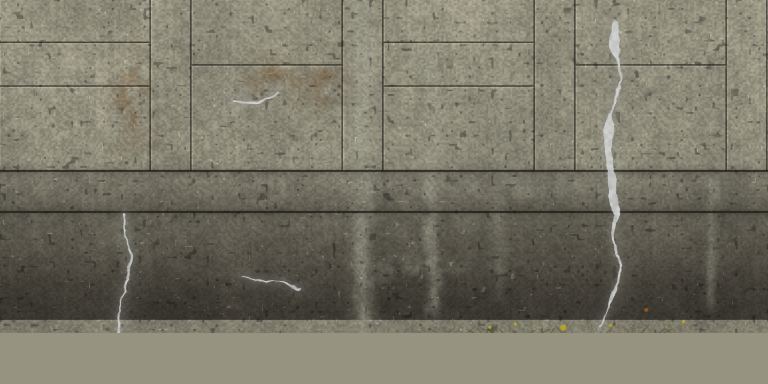
This texture is drawn by a Shadertoy shader. Its source:

```glsl
// Weathered concrete wall with panel joints, pale leaks, rust and white cracks above a plain ground band.

float hash(vec2 p) { return fract(sin(dot(p, vec2(127.1, 311.7))) * 43758.5453); }

float noise(vec2 p) {
    vec2 i = floor(p), f = fract(p);
    f = f * f * (3.0 - 2.0 * f);
    return mix(mix(hash(i), hash(i + vec2(1, 0)), f.x),
               mix(hash(i + vec2(0, 1)), hash(i + vec2(1, 1)), f.x), f.y);
}

float fbm(vec2 p) {
    float sum = 0.0, amp = 0.5;
    for (int i = 0; i < 5; i++) {
        sum += amp * noise(p);
        p = p * 2.03 + 17.3;
        amp *= 0.5;
    }
    return sum;
}

float stroke(float d, float halfWidth) {
    float aa = 0.7 / iResolution.y;
    return 1.0 - smoothstep(halfWidth - aa, halfWidth + aa, abs(d));
}

float segment(vec2 p, vec2 a, vec2 b) {
    vec2 ab = b - a;
    return length(p - a - ab * clamp(dot(p - a, ab) / dot(ab, ab), 0.0, 1.0));
}

float blot(vec2 p, vec2 centre, vec2 radius) {
    vec2 q = (p - centre) / radius;
    return exp(-dot(q, q)) * smoothstep(0.3, 0.65, fbm(p * 26.0));
}

// Vertical pale leak, ragged at its sides and faded at both ends
float leak(vec2 p, float x, float width, float low, float high) {
    float d = (p.x - x + 0.03 * (fbm(p * vec2(9, 16)) - 0.5)) / width;
    return exp(-d * d) * smoothstep(low, low + 0.05, p.y) * (1.0 - smoothstep(high - 0.05, high, p.y))
         * (0.45 + 0.9 * fbm(p * vec2(38, 22)));
}

// Joints repeat every half unit; panels alternate between one and two rows
float panelJoints(vec2 p) {
    float x = mod(p.x + 0.003, 0.5);
    float joint = max(stroke(x - 0.394, 0.0017), stroke(min(x, 0.5 - x), 0.0017));
    bool twoRows = mod(floor((p.x + 0.003) * 2.0), 2.0) < 0.5;
    float rows = twoRows ? min(abs(p.y - 0.89), abs(p.y - 0.776)) : abs(p.y - 0.831);
    return max(joint, stroke(rows, 0.0017) * step(x, 0.394)) * step(0.555, p.y);
}

// Nearest distance to the two long cracks and the two short ones
float crackDistance(vec2 p) {
    vec2 path[24] = vec2[24](
        vec2(1.599, .935), vec2(1.604, .87), vec2(1.615, .79), vec2(1.591, .70), vec2(1.581, .61),
        vec2(1.594, .52), vec2(1.607, .44), vec2(1.597, .375), vec2(1.620, .31), vec2(1.604, .245), vec2(1.563, .148),
        vec2(.326, .44), vec2(.323, .388), vec2(.339, .336), vec2(.338, .284), vec2(.318, .219), vec2(.310, .135),
        vec2(.612, .74), vec2(.672, .733), vec2(.724, .757),
        vec2(.63, .278), vec2(.69, .266), vec2(.735, .265), vec2(.78, .248));
    vec2 q = p + 0.018 * (vec2(fbm(p * 30.0), fbm(p * 30.0 + 50.0)) - 0.48);
    float d = 9.0;
    for (int i = 0; i < 23; i++)
        if (i != 10 && i != 16 && i != 19) d = min(d, segment(q, path[i], path[i + 1]));
    return d;
}

void mainImage(out vec4 fragColor, in vec2 fragCoord) {
    vec2 p = fragCoord / iResolution.y;
    float aa = 0.7 / iResolution.y;
    float cloud = fbm(p * vec2(7, 5)) - 0.48, mottle = fbm(p * 34.0) - 0.48;

    // Base shade of wall, ledge, dark plinth and kerb
    float dark = mix(0.23, 0.38, smoothstep(0.17, 0.45, p.y));
    float ledge = mix(0.38, 0.465, smoothstep(0.448, 0.53, p.y));
    float wall = 0.55 + 0.025 * smoothstep(0.6, 0.9, p.y);
    float shade = mix(dark, ledge, smoothstep(0.448 - aa, 0.448 + aa, p.y));
    shade = mix(shade, wall, smoothstep(0.555 - aa, 0.555 + aa, p.y));
    float kerb = 1.0 - smoothstep(0.167 - aa, 0.167 + aa, p.y);
    shade = mix(shade, 0.49, kerb);
    vec3 col = shade * mix(vec3(1.0, 0.95, 0.83), vec3(1.0, 0.98, 0.86), smoothstep(0.25, 0.5, shade));
    col *= 1.0 + 0.22 * cloud + 0.22 * mottle + 0.08 * (fbm(p * vec2(45, 3)) - 0.48);

    // Pale mineral leaks and patches
    float pale = 0.9 * leak(p, 0.943, 0.026, 0.1, 1.1) + 0.75 * leak(p, 1.126, 0.017, 0.17, 0.9)
               + 0.3 * leak(p, 1.302, 0.017, 0.2, 1.1) + 0.5 * leak(p, 1.854, 0.015, 0.17, 0.56);
    pale += 0.45 * blot(p, vec2(0.6, 0.95), vec2(0.08, 0.05)) + 0.35 * blot(p, vec2(0.43, 0.96), vec2(0.06, 0.05))
          + 0.6 * blot(p, vec2(1.15, 0.82), vec2(0.09, 0.025)) + 0.5 * blot(p, vec2(0.83, 0.59), vec2(0.09, 0.025))
          + 0.5 * blot(p, vec2(1.07, 0.3), vec2(0.17, 0.03)) + 0.45 * blot(p, vec2(1.4, 0.51), vec2(0.22, 0.035))
          + 0.4 * blot(p, vec2(1.13, 0.19), vec2(0.05, 0.02)) + 0.2 * blot(p, vec2(1.13, 0.45), vec2(0.25, 0.1));
    col = mix(col, vec3(0.63, 0.63, 0.56), clamp(pale * 0.62, 0.0, 0.75));

    // Rust
    float rust = blot(p, vec2(0.345, 0.74), vec2(0.04, 0.09)) + 0.9 * blot(p, vec2(0.72, 0.79), vec2(0.06, 0.04))
               + 0.9 * blot(p, vec2(0.85, 0.775), vec2(0.04, 0.05));
    col = mix(col, vec3(0.44, 0.32, 0.19), 0.65 * min(rust, 1.0));

    // Grain, pits and bright grit
    col *= 1.0 + 0.22 * (noise(p * 190.0) - 0.5);
    float pit = smoothstep(0.8, 0.95, noise(p * 85.0 + 9.0));
    col *= 1.0 - 0.28 * pit;
    col += 0.12 * smoothstep(0.88, 0.98, noise(p * 120.0 + 40.0));

    // Joints and ledge edges, with soft shadow below and a lit lip
    col *= 1.0 - 0.6 * panelJoints(p);
    col *= 1.0 + 0.12 * panelJoints(p + vec2(-0.004, 0.004));
    float toEdge = min(abs(p.y - 0.555), abs(p.y - 0.448));
    col *= 1.0 - 0.2 * exp(-toEdge * 130.0);
    col = mix(col, vec3(0.12, 0.11, 0.09), 0.8 * stroke(toEdge, 0.0025));

    // White cracks, thickened by noise
    float d = crackDistance(p);
    float width = 0.001 + 0.009 * smoothstep(0.3, 0.7, noise(p * vec2(8, 17))) * smoothstep(1.0, 1.5, p.x)
                + 0.003 * noise(p * 22.0);
    col = mix(col, vec3(0.66, 0.67, 0.64), 0.3 * exp(-d * 75.0));
    col = mix(col, vec3(0.82, 0.83, 0.83), stroke(d, width) * (0.65 + 0.35 * noise(p * 90.0)));

    // Grass blades and small flowers along the kerb
    if (p.y < 0.22) for (int i = 0; i < 44; i++) {
        float k = float(i), h = hash(vec2(k, 3.0));
        vec2 root = vec2(1.1 + 0.75 * hash(vec2(k, 1.0)), 0.132);
        vec2 tip = root + vec2(0.05 * (hash(vec2(k, 2.0)) - 0.5), 0.01 + 0.03 * h * h);
        col = mix(col, mix(vec3(0.24, 0.26, 0.14), vec3(0.45, 0.46, 0.28), h), 0.6 * stroke(segment(p, root, tip), 0.0012));
    }
    vec3 flowers[6] = vec3[6](vec3(1.276, .148, .004), vec3(1.342, .156, .004), vec3(1.467, .147, .008),
                              vec3(1.59, .153, .004), vec3(1.683, .193, .005), vec3(1.78, .163, .004));
    for (int i = 0; i < 6; i++)
        col = mix(col, i == 4 ? vec3(0.62, 0.36, 0.1) : vec3(0.75, 0.66, 0.15),
                  0.85 * stroke(length(p - flowers[i].xy), flowers[i].z));

    // Plain ground band
    col = mix(vec3(0.59, 0.575, 0.505), col, smoothstep(0.133 - aa, 0.133 + aa, p.y));
    fragColor = vec4(clamp(col, 0.0, 1.0), 1.0);
}
```
